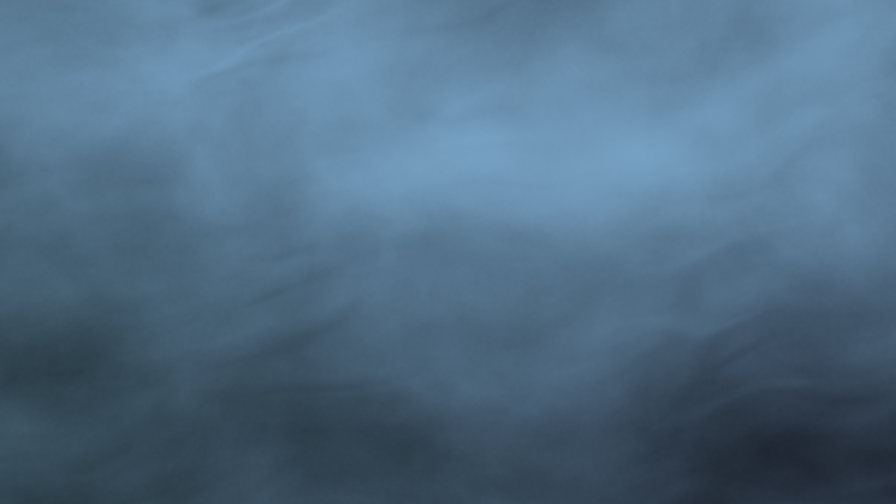
A WebGL 2 fragment shader for this texture:

```glsl
#version 300 es
precision highp float;
// Soft blue smoke: bright haze above, dark air below, faint slanted wisps.
// A broad light field is bent and modulated by stretched, domain-warped
// gradient noise, then mapped to a narrow slate-blue colour ramp.

uniform vec2 u_resolution;
out vec4 fragColor;

const vec3 DEEP_SLATE = vec3(0.140, 0.190, 0.230);
const vec3 PALE_BLUE  = vec3(0.435, 0.590, 0.715);
const float TAU = 6.2831853;

// Unit gradient at a lattice cell, from an integer hash.
vec2 latticeGradient(vec2 cell) {
    uvec2 c = uvec2(ivec2(cell));
    uint h = c.x * 1597334677u ^ c.y * 3812015801u;
    h = (h ^ (h >> 15)) * 2246822519u;
    h ^= h >> 13;
    float angle = TAU * float(h & 65535u) / 65536.0;
    return vec2(cos(angle), sin(angle));
}

float gradientNoise(vec2 p) {
    vec2 cell = floor(p);
    vec2 f = p - cell;
    vec2 w = f * f * f * (f * (f * 6.0 - 15.0) + 10.0);
    vec2 e = vec2(1.0, 0.0);
    float a = dot(latticeGradient(cell), f);
    float b = dot(latticeGradient(cell + e.xy), f - e.xy);
    float c = dot(latticeGradient(cell + e.yx), f - e.yx);
    float d = dot(latticeGradient(cell + e.xx), f - e.xx);
    return mix(mix(a, b, w.x), mix(c, d, w.x), w.y);
}

float fbm(vec2 p, int octaves, float gain) {
    float sum = 0.0;
    float amplitude = 1.0;
    for (int i = 0; i < octaves; i++) {
        sum += amplitude * gradientNoise(p);
        p = mat2(1.92, 0.48, -0.48, 1.92) * p + vec2(17.3, 9.1);
        amplitude *= gain;
    }
    return sum;
}

// Rotate into the drift direction, then scale along and across it.
vec2 driftSpace(vec2 p, float angle, vec2 frequency) {
    float c = cos(angle), s = sin(angle);
    return vec2(c * p.x + s * p.y, c * p.y - s * p.x) * frequency;
}

// Elliptical soft spot.
float softSpot(vec2 p, vec2 center, vec2 radius) {
    vec2 d = (p - center) / radius;
    return exp(-dot(d, d));
}

// Thin folded veils: narrow crests where the noise crosses zero.
float veil(vec2 p, float sharpness) {
    float n = fbm(p, 2, 0.3);
    return exp(-sharpness * n * n);
}

// Large-scale light: bright upper bank, dark corners.
float broadLight(vec2 p) {
    float edge = 0.45 + 0.16 * (p.x - 1.05) * (p.x - 1.05);
    float light = mix(0.20, 0.83, smoothstep(-0.42, 0.26, p.y - edge));
    light += 0.21 * softSpot(p, vec2(1.12, 0.65), vec2(0.55, 0.17));
    light += 0.10 * softSpot(p, vec2(0.58, 0.92), vec2(0.35, 0.12));
    light += 0.09 * softSpot(p, vec2(0.95, 0.18), vec2(0.40, 0.20));
    light -= 0.22 * softSpot(p, vec2(1.62, 0.06), vec2(0.30, 0.19));
    light -= 0.20 * softSpot(p, vec2(1.06, 1.00), vec2(0.16, 0.10));
    light -= 0.12 * softSpot(p, vec2(0.10, 0.62), vec2(0.35, 0.14));
    light += 0.08 * softSpot(p, vec2(0.10, 0.32), vec2(0.25, 0.14));
    return light;
}

void main() {
    vec2 p = gl_FragCoord.xy / u_resolution.y;
    p.x += 0.5 * (16.0 / 9.0 - u_resolution.x / u_resolution.y);

    // Slow bending of the whole bank.
    vec2 bend = vec2(fbm(p * 2.1 + 3.7, 2, 0.4), fbm(p * 2.1 + 31.2, 2, 0.4));
    vec2 q = p + 0.10 * bend;
    float light = broadLight(p + vec2(0.10, 0.06) * bend);

    // Round puffs and long drifting streaks.
    float puffs = fbm(q * 3.2 + 11.0, 4, 0.50);
    float streaks = fbm(driftSpace(q, 0.24, vec2(1.9, 6.0)) + 5.0, 4, 0.48);
    light += 0.16 * puffs + 0.13 * streaks;

    // Wisps appear only in scattered patches.
    float patches = smoothstep(-0.05, 0.40, gradientNoise(q * 2.6 + 47.0));
    float wisps = veil(driftSpace(q, 0.28, vec2(1.5, 5.5)) + 23.0, 180.0);
    float folds = veil(driftSpace(q, 0.22, vec2(1.9, 7.0)) + 71.0, 110.0);
    light += patches * (0.07 * wisps - 0.06 * folds);

    // Faint mottling and fine grain suspended in the haze.
    float mottle = fbm(driftSpace(q, 0.24, vec2(16.0, 24.0)) + 13.0, 2, 0.6);
    float grain = fbm(p * 85.0 + 7.0, 2, 0.7);
    light += 0.022 * mottle + 0.020 * grain;

    // Rolling off the highlights keeps the haze matte.
    light = clamp(light, -0.12, 1.25);
    light -= 0.35 * max(light - 0.95, 0.0);
    vec3 color = mix(DEEP_SLATE, PALE_BLUE, light);

    // Shadows drift between teal at the left and indigo at the right.
    float tint = clamp(1.3 * (p.x - 0.75) + 0.6 * puffs, -1.0, 1.0);
    color += vec3(0.007, -0.004, 0.009) * tint * (1.0 - light);
    fragColor = vec4(color, 1.0);
}
```
